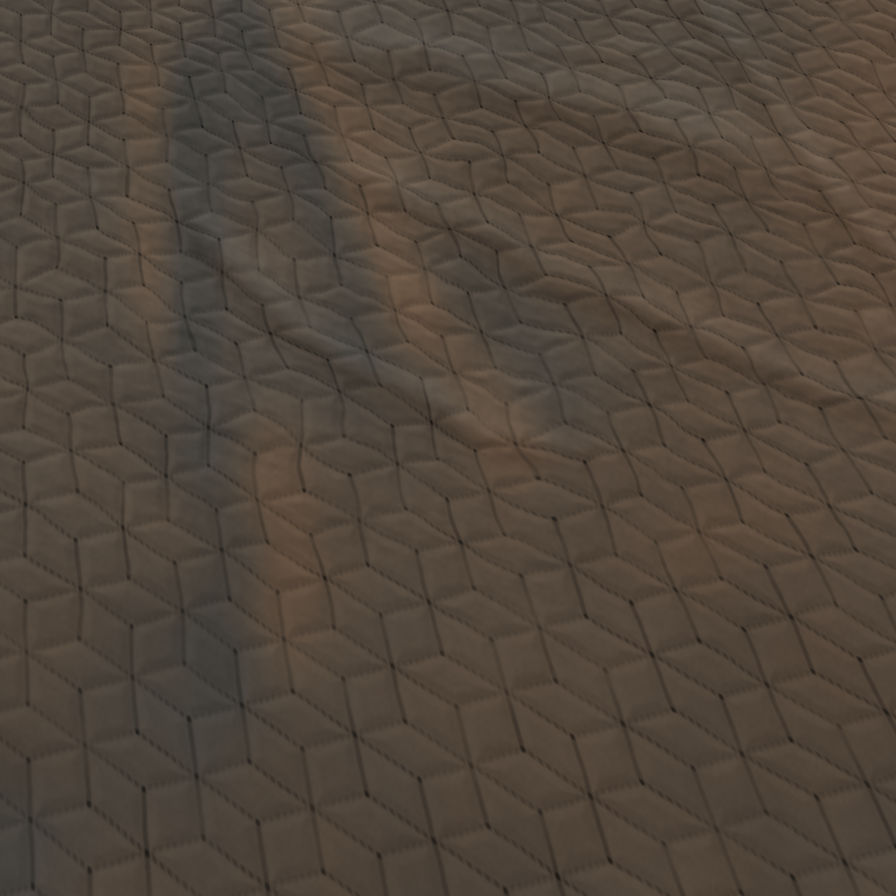
Give the GLSL for this texture, as a three.js fragment shader.

```glsl
// Rumpled quilted bedspread in perspective, stitched in a tumbling-block grid.
// A triangular lattice with every third edge dropped gives the seams; bowed
// fold profiles, noise wrinkles and a warm/cool tint shade the cloth.
varying vec2 vUv;

float hash(vec2 p) {
  vec3 q = fract(vec3(p.xyx) * 0.1031);
  q += dot(q, q.yzx + 33.33);
  return fract((q.x + q.y) * q.z);
}

float noise(vec2 p) {
  vec2 i = floor(p), f = fract(p);
  f = f * f * (3.0 - 2.0 * f);
  return mix(mix(hash(i), hash(i + vec2(1, 0)), f.x),
             mix(hash(i + vec2(0, 1)), hash(i + vec2(1, 1)), f.x), f.y);
}

float fbm(vec2 p) {
  float sum = 0.0, amp = 0.5;
  for (int i = 0; i < 4; i++) {
    sum += amp * noise(p);
    p = mat2(1.6, 1.2, -1.2, 1.6) * p + 7.3;
    amp *= 0.5;
  }
  return sum;
}

// How crumpled the cloth is: smooth at the front, rough at the back
float rumple(vec2 p) {
  return smoothstep(0.22, 0.72, p.y + 0.1 * noise(p * 4.0));
}

// Canvas to quilt plane: columns meet far above, rows tilt down to the right
vec2 quiltPlane(vec2 p) {
  p += (vec2(fbm(p * 9.0), fbm(p * 9.0 + 40.0)) - 0.47) * (0.008 + 0.03 * rumple(p));
  float depth = (2.2 - p.y) / 2.2;
  return vec2(p.x / 0.066, (p.y + 0.3 * p.x) / 0.076) / depth + vec2(0.45, 30.2);
}

// Distance to an edge; a dropped edge keeps only its end points
float edgeDistance(float across, float along, float start, float dropped) {
  float gap = 1.0 - step(0.5, abs(mod(start, 3.0) - dropped));
  return length(vec2(across, gap * min(along, 1.0 - along)));
}

// Distances to upright, falling and rising seams
vec3 seams(vec2 q) {
  float column = floor(q.x), f = q.x - column;
  float line = floor(q.x + 0.5);
  float t = q.y - 0.5 * line;
  float upright = edgeDistance(q.x - line, fract(t), floor(t) - line, 1.0);
  t = q.y - 0.5 * column + 0.5 * f;
  float k = floor(t + 0.5);
  float falling = edgeDistance((t - k) * 0.9, f, k - column, 1.0);
  t -= f;
  k = floor(t + 0.5);
  float rising = edgeDistance((t - k) * 0.9, f, k - column, 2.0);
  return vec3(upright, falling, rising);
}

// Padded cells plus wrinkles that run along the rows
float height(vec2 p) {
  vec3 s = seams(quiltPlane(p));
  float puff = smoothstep(0.0, 0.28, min(s.x, min(s.y, s.z + 0.05)));
  vec2 w = vec2(p.x - 0.35 * p.y, p.y + 0.38 * p.x);
  float wrinkles = fbm(w * vec2(11.0, 32.0)) * 1.5 + fbm(p * 22.0) * 0.7;
  return 0.55 * puff + wrinkles * (0.12 + 0.9 * rumple(p));
}

// Bowed fold from a to b: bright on its left side, dark on its right
float fold(vec2 p, vec2 a, vec2 b, float bow, float width) {
  p += (vec2(noise(p * 13.0), noise(p * 13.0 + 9.0)) - 0.5) * 0.022;
  vec2 dir = b - a;
  float h = dot(p - a, dir) / dot(dir, dir);
  vec2 n = normalize(vec2(-dir.y, dir.x));
  float d = (dot(p - a, n) - bow * 4.0 * h * (1.0 - h)) / width;
  float ends = smoothstep(-0.12, 0.15, h) * smoothstep(1.12, 0.8, h);
  return 2.3 * d * exp(-d * d) * ends;
}

void main() {
  vec2 p = vUv;

  // Long creases change brightness, broad folds mostly change tint
  float crease = fold(p, vec2(0.37, 0.82), vec2(1.06, 0.51), -0.01, 0.021)
               + fold(p, vec2(0.20, 0.78), vec2(0.68, 0.50), -0.065, 0.019)
               + 0.9 * fold(p, vec2(0.30, 0.97), vec2(0.93, 0.79), 0.01, 0.036)
               + 0.7 * fold(p, vec2(0.76, 1.03), vec2(1.04, 0.64), 0.0, 0.016)
               + 0.5 * fold(p, vec2(0.40, 0.95), vec2(0.86, 0.94), 0.0, 0.012);
  float drape = fold(p, vec2(0.27, 1.05), vec2(0.44, 0.60), 0.01, 0.045)
              - fold(p, vec2(0.19, 0.95), vec2(0.20, 0.56), 0.0, 0.042)
              + 0.8 * fold(p, vec2(0.27, 0.54), vec2(0.29, 0.22), 0.0, 0.055)
              - 0.7 * fold(p, vec2(0.47, 0.71), vec2(0.63, 0.49), 0.0, 0.05);

  // Warm lamp from the right, cool daylight from the left
  float warm = 0.32 + 0.4 * p.x + 0.38 * drape - 0.14 * crease + 0.9 * (fbm(p * 5.0) - 0.47);
  vec3 color = mix(vec3(0.28, 0.27, 0.25), vec3(0.365, 0.295, 0.235), clamp(warm, 0.0, 1.0));

  // Relief shading
  vec2 e = vec2(-0.0018, 0.0028);
  float slope = height(p - e) - height(p + e);
  float light = 1.0 + 0.28 * clamp(slope, -0.9, 0.9) + 0.13 * crease + 0.05 * drape;
  light *= 0.93 + 0.1 * smoothstep(0.0, 0.8, p.y) + 0.16 * (fbm(p * 7.0 + 20.0) - 0.47);

  // Sunken upright seams and dotted slanting stitches, unevenly worn
  vec2 q = quiltPlane(p);
  vec3 s = seams(q);
  float wear = 0.35 + 0.65 * noise(q * 1.3);
  float dots = 0.35 + 0.65 * smoothstep(0.25, 0.7, abs(fract(q.x * 8.0) * 2.0 - 1.0));
  float stitches = smoothstep(0.08, 0.015, s.y) + 0.45 * smoothstep(0.08, 0.015, s.z);
  light -= wear * (0.24 * smoothstep(0.075, 0.01, s.x) + 0.25 * dots * stitches);

  // Fine woven grain
  light += 0.035 * (noise(p * vec2(260.0, 190.0)) - 0.5);
  gl_FragColor = vec4(color * light, 1.0);
}
```
